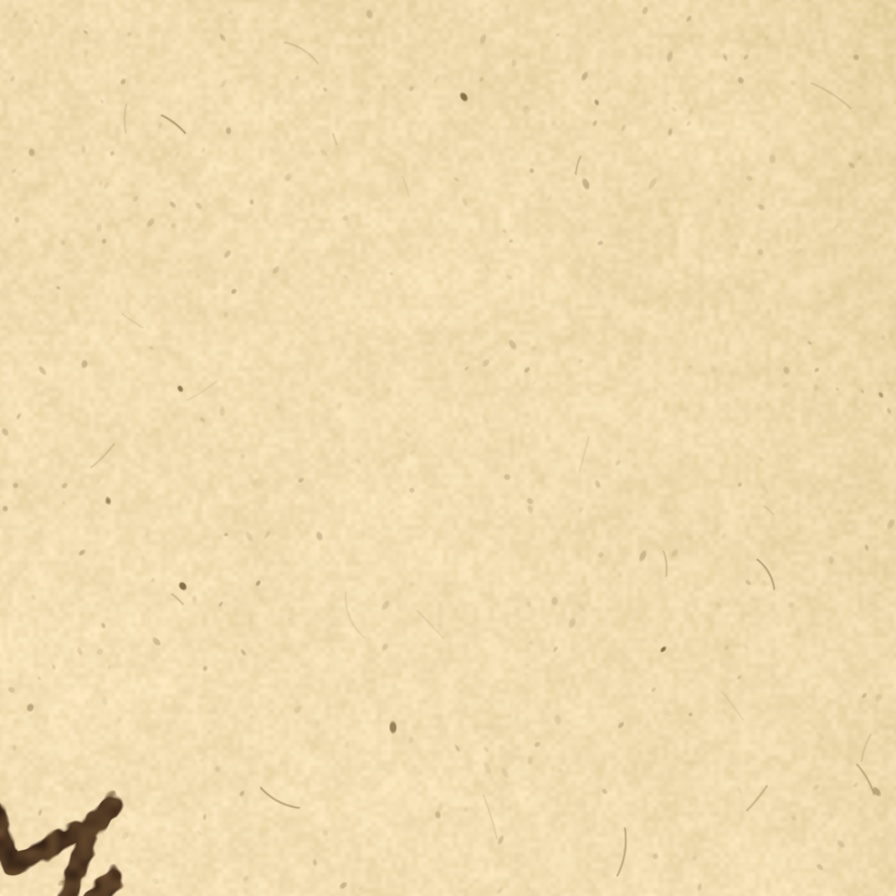
Give the GLSL for this texture, as a three.js fragment shader.

```glsl
// Aged cream paper with soft grain, faint fibres, specks and a few dark pen strokes in one corner.
varying vec2 vUv;

const vec3 PAPER_LIGHT = vec3(0.96, 0.88, 0.71);
const vec3 PAPER_DARK = vec3(0.93, 0.85, 0.67);
const vec3 FIBRE_COLOR = vec3(0.50, 0.41, 0.25);
const vec3 SPECK_COLOR = vec3(0.42, 0.33, 0.18);
const vec3 INK_DARK = vec3(0.20, 0.13, 0.08);
const vec3 INK_LIGHT = vec3(0.40, 0.29, 0.18);

const float TONE = 0.40;          // mean mix from light to dark paper
const float GRAIN_FREQ = 175.0;
const float GRAIN_AMOUNT = 1.6;
const float MOTTLE_FREQ = 48.0;
const float MOTTLE_AMOUNT = 0.75;
const float CLOUD_FREQ = 7.0;
const float CLOUD_AMOUNT = 0.5;
const float LAID_FREQ = 46.0;     // faint horizontal ribs
const float LAID_AMOUNT = 0.25;
const float FIBRE_CELLS = 7.0;
const float FIBRE_CHANCE = 0.45;
const float FIBRE_WIDTH = 0.0010;
const float INK_WIDTH = 0.0115;
const float INK_ROUGHNESS = 0.007;
const float EDGE = 0.0015;

float hash(vec2 p) {
  vec3 q = fract(p.xyx * 0.1031);
  q += dot(q, q.yzx + 33.33);
  return fract((q.x + q.y) * q.z);
}

vec2 hash2(vec2 p) {
  return vec2(hash(p + 17.3), hash(p + 71.9));
}

float noise(vec2 p) {
  vec2 i = floor(p);
  vec2 f = fract(p);
  f = f * f * (3.0 - 2.0 * f);
  float low = mix(hash(i), hash(i + vec2(1.0, 0.0)), f.x);
  float high = mix(hash(i + vec2(0.0, 1.0)), hash(i + 1.0), f.x);
  return mix(low, high, f.y);
}

float centredNoise(vec2 p) {
  return noise(p) - 0.5;
}

// Paper tone: 0 is light, 1 is dark
float paperTone(vec2 p) {
  float shade = 0.45 * (p.x - 0.5) + 0.45 * (p.y - 0.5);
  shade += 0.45 * smoothstep(0.82, 1.0, p.x) + 0.2 * smoothstep(0.85, 1.0, p.y);
  float clouds = CLOUD_AMOUNT * centredNoise(p * CLOUD_FREQ + 3.0);
  float mottle = MOTTLE_AMOUNT * centredNoise(p * MOTTLE_FREQ + 9.0);
  float ribs = LAID_AMOUNT * centredNoise(p * vec2(6.0, LAID_FREQ));
  float grain = GRAIN_AMOUNT * centredNoise(p * GRAIN_FREQ);
  grain += 0.5 * GRAIN_AMOUNT * centredNoise(p * GRAIN_FREQ * vec2(0.7, 0.45) + 50.0);
  return TONE + shade + clouds + mottle + ribs + grain;
}

// Small oval flecks, each kept inside its grid cell
float specks(vec2 p, float cells, float chance, float radius, float seed) {
  vec2 id = floor(p * cells) + seed;
  vec2 centre = 0.2 + 0.6 * hash2(id);
  vec2 q = (fract(p * cells) - centre) / cells;
  q.x += q.y * (hash(id + 5.0) - 0.5);
  q.y *= mix(0.55, 1.1, hash(id + 8.0));
  float size = radius * mix(0.5, 1.0, hash(id + 13.0));
  float strength = pow(hash(id + 21.0), 3.0);
  float present = step(hash(id + 34.0), chance);
  return present * strength * (1.0 - smoothstep(size - EDGE, size + EDGE, length(q)));
}

// Short bent hairs, mostly upright
float fibres(vec2 p) {
  float cover = 0.0;
  for (int y = -1; y <= 1; y++) {
    for (int x = -1; x <= 1; x++) {
      vec2 id = floor(p * FIBRE_CELLS) + vec2(float(x), float(y));
      vec2 q = p - (id + hash2(id)) / FIBRE_CELLS;
      float angle = 1.57 + 2.2 * (hash(id + 2.0) - 0.5);
      vec2 along = vec2(cos(angle), sin(angle));
      q = vec2(dot(q, along), dot(q, vec2(-along.y, along.x)));
      q.y -= 24.0 * (hash(id + 4.0) - 0.5) * q.x * q.x;
      float halfLength = mix(0.006, 0.028, hash(id + 6.0));
      float d = length(vec2(max(abs(q.x) - halfLength, 0.0), q.y));
      float strength = step(hash(id + 11.0), FIBRE_CHANCE) * mix(0.12, 0.6, pow(hash(id + 15.0), 2.0));
      cover = max(cover, strength * (1.0 - smoothstep(FIBRE_WIDTH - EDGE, FIBRE_WIDTH + EDGE, d)));
    }
  }
  return cover;
}

float segment(vec2 p, vec2 a, vec2 b) {
  vec2 ab = b - a;
  return length(p - a - ab * clamp(dot(p - a, ab) / dot(ab, ab), 0.0, 1.0));
}

// Ragged zigzag of pen strokes running off the corner
float ink(vec2 p) {
  float d = segment(p, vec2(-0.010, 0.100), vec2(0.014, 0.034));
  d = min(d, segment(p, vec2(0.014, 0.034), vec2(0.090, 0.072)));
  d = min(d, segment(p, vec2(0.125, 0.102), vec2(0.090, 0.066)));
  d = min(d, segment(p, vec2(0.096, 0.066), vec2(0.074, -0.010)));
  d = min(d, segment(p, vec2(0.126, 0.020), vec2(0.098, -0.010)));
  d += INK_ROUGHNESS * centredNoise(p * 110.0);
  return 1.0 - smoothstep(INK_WIDTH - 1.5 * EDGE, INK_WIDTH + 1.5 * EDGE, d);
}

void main() {
  vec3 color = mix(PAPER_LIGHT, PAPER_DARK, paperTone(vUv));
  color = mix(color, SPECK_COLOR, 0.30 * specks(vUv, 38.0, 0.35, 0.0035, 100.0));
  color = mix(color, SPECK_COLOR, 0.85 * specks(vUv, 13.0, 0.30, 0.0040, 300.0));
  color = mix(color, FIBRE_COLOR, fibres(vUv));
  color = mix(color, mix(INK_DARK, INK_LIGHT, noise(vUv * 85.0)), ink(vUv));
  gl_FragColor = vec4(color, 1.0);
}
```
